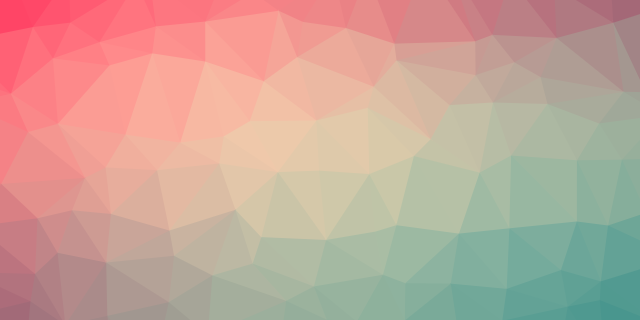
A WebGL 1 fragment shader for this background:

```glsl
precision highp float;
// Low-poly mesh of flat triangles, shaded from pink through cream to teal.

uniform vec2 u_resolution;

#define ROWS 6.5           // mesh cells over the canvas height
#define COLUMN_SHIFT 0.4   // sideways offset of the mesh, in cells
#define JITTER 0.84        // vertex scatter, in cells (below 1)
#define SEED 17.0
#define PINK  vec3(1.00, 0.23, 0.38)
#define CORAL vec3(1.00, 0.58, 0.565)
#define CREAM vec3(0.955, 0.79, 0.67)
#define SAND  vec3(0.79, 0.785, 0.66)
#define SAGE  vec3(0.48, 0.68, 0.62)
#define TEAL  vec3(0.27, 0.58, 0.55)

vec2 hash22(vec2 cell) {
  vec3 h = fract((cell.xyx + SEED) * vec3(0.1031, 0.1030, 0.0973));
  h += dot(h, h.yzx + 33.33);
  return fract((h.xx + h.yz) * h.zy);
}

float cross2(vec2 a, vec2 b) {
  return a.x * b.y - a.y * b.x;
}

// Six evenly spaced stops, t in 0..1
vec3 palette(float t) {
  float s = clamp(t, 0.0, 1.0) * 5.0;
  vec3 color = mix(PINK, CORAL, clamp(s, 0.0, 1.0));
  color = mix(color, CREAM, clamp(s - 1.0, 0.0, 1.0));
  color = mix(color, SAND, clamp(s - 2.0, 0.0, 1.0));
  color = mix(color, SAGE, clamp(s - 3.0, 0.0, 1.0));
  return mix(color, TEAL, clamp(s - 4.0, 0.0, 1.0));
}

// Average of one gradient running rightward and one running downward
vec3 fieldColor(vec2 meshPos) {
  float columns = ROWS * u_resolution.x / u_resolution.y;
  vec2 uv = (meshPos + vec2(COLUMN_SHIFT, 0.0)) / vec2(columns, ROWS);
  return 0.5 * (palette(uv.x) + palette(1.0 - uv.y));
}

vec2 vertex(vec2 cell) {
  return cell + JITTER * (hash22(cell) - 0.5);
}

// Signed distance to the line ab, positive on its left
float edgeDistance(vec2 p, vec2 a, vec2 b) {
  return cross2(b - a, p - a) / length(b - a);
}

// Flat colour of a counterclockwise triangle, weighted by its coverage
vec4 triangle(vec2 p, vec2 a, vec2 b, vec2 c, float pixel) {
  float inside = min(edgeDistance(p, a, b),
                     min(edgeDistance(p, b, c), edgeDistance(p, c, a)));
  float coverage = clamp(inside / pixel + 0.5, 0.0, 1.0);
  return vec4(fieldColor((a + b + c) / 3.0), 1.0) * coverage;
}

// Splits a quad along its Delaunay diagonal
vec4 quad(vec2 p, vec2 cell, float pixel) {
  vec2 a = vertex(cell);
  vec2 b = vertex(cell + vec2(1.0, 0.0));
  vec2 c = vertex(cell + vec2(1.0, 1.0));
  vec2 d = vertex(cell + vec2(0.0, 1.0));

  // Sign of the sine of the summed angles at b and d
  float angleSum = cross2(c - b, a - b) * dot(a - d, c - d)
                 + dot(c - b, a - b) * cross2(a - d, c - d);
  if (angleSum > 0.0) {
    return triangle(p, a, b, c, pixel) + triangle(p, a, c, d, pixel);
  }
  return triangle(p, b, c, d, pixel) + triangle(p, b, d, a, pixel);
}

void main() {
  float pixel = ROWS / u_resolution.y;
  vec2 p = gl_FragCoord.xy * pixel - vec2(COLUMN_SHIFT, 0.0);

  // Scattered corners can push a quad into any neighbouring cell
  vec4 sum = vec4(0.0);
  for (int j = -1; j <= 1; j++) {
    for (int i = -1; i <= 1; i++) {
      sum += quad(p, floor(p) + vec2(float(i), float(j)), pixel);
    }
  }
  gl_FragColor = vec4(sum.rgb / max(sum.a, 0.001), 1.0);
}
```
